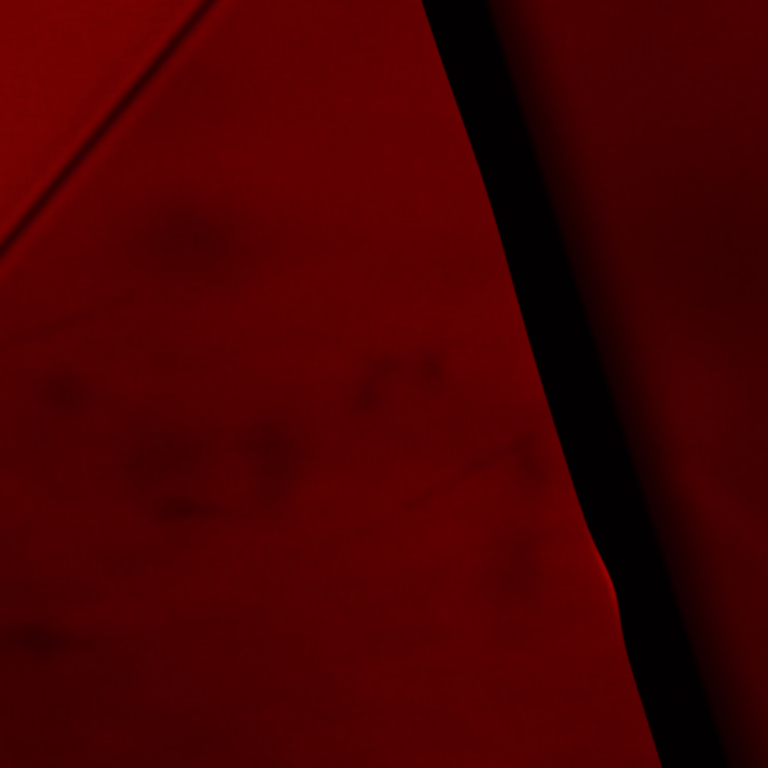
Reproduce this texture procedurally as a WebGL 2 fragment shader.

```glsl
#version 300 es
precision highp float;
// Dark red cloth: two panels parted by a slanting black gap, with a sewn fold in one corner.
// Lines give the panels and the seam; soft ellipses and value noise give stains and wear.
uniform vec2 u_resolution;
out vec4 fragColor;

const int STAIN_COUNT = 11;
// Stain centre (xy) and radii (zw), measured from the upper left.
const vec4 STAINS[STAIN_COUNT] = vec4[](
  vec4(.503, .474, .040, .023), vec4(.563, .475, .016, .025),
  vec4(.478, .520, .030, .030), vec4(.213, .600, .058, .048),
  vec4(.240, .667, .052, .014), vec4(.358, .600, .038, .065),
  vec4(.085, .510, .045, .030), vec4(.250, .310, .075, .060),
  vec4(.690, .605, .022, .040), vec4(.672, .725, .040, .055),
  vec4(.060, .833, .060, .018));

float hash(vec2 p) {
  vec3 q = fract(vec3(p.xyx) * .1031);
  q += dot(q, q.yzx + 33.33);
  return fract((q.x + q.y) * q.z);
}

float noise(vec2 p) {
  vec2 i = floor(p), f = fract(p);
  f = f * f * (3. - 2. * f);
  return mix(mix(hash(i), hash(i + vec2(1, 0)), f.x),
             mix(hash(i + vec2(0, 1)), hash(i + vec2(1, 1)), f.x), f.y);
}

float fbm(vec2 p) {
  float sum = 0., amp = .5;
  for (int i = 0; i < 4; i++) {
    sum += amp * noise(p);
    p = mat2(1.6, 1.2, -1.2, 1.6) * p + 7.3;
    amp *= .5;
  }
  return sum;
}

float bump(float x, float width) {
  return exp(-x * x / (width * width));
}

float blob(vec2 p, vec2 centre, vec2 radius) {
  vec2 q = (p - centre) / radius;
  return exp(-dot(q, q));
}

float segmentDistance(vec2 p, vec2 a, vec2 b) {
  vec2 ab = b - a;
  return length(p - a - ab * clamp(dot(p - a, ab) / dot(ab, ab), 0., 1.));
}

float stains(vec2 p) {
  vec2 warped = p + .03 * (vec2(fbm(p * 22.), fbm(p * 22. + 40.)) - .47);
  float sum = 0.;
  for (int i = 0; i < STAIN_COUNT; i++)
    sum += blob(warped, STAINS[i].xy, STAINS[i].zw);
  return min(sum, 1.3);
}

// Red level of the large panel; edge is the distance to the gap.
float mainPanel(vec2 p, float edge) {
  float red = .345 - .075 * smoothstep(.15, .85, p.y) * smoothstep(.65, .0, p.x);
  red -= .03 * smoothstep(.7, 1., p.y);
  red += .025 * blob(p, vec2(.47, .2), vec2(.2, .3));
  red += .07 * (fbm(p * vec2(5., 9.)) - .47);
  red += .045 * (fbm(p * vec2(12., 30.) + 11.) - .47) * smoothstep(.3, .6, p.y);
  red -= .065 * stains(p);
  red -= .03 * bump(segmentDistance(p, vec2(.53, .66), vec2(.69, .57)), .008);
  red -= .025 * bump(segmentDistance(p, vec2(.0, .45), vec2(.17, .39)), .010);

  // Light caught along the edge of the gap.
  float worn = bump(p.y - .74, .08) + .5 * bump(p.y - .47, .07);
  red += (.025 + .07 * worn) * exp(-edge / .028);
  red += .16 * bump(edge - .004, .004) * bump(p.y - .755, .045);
  return red;
}

// Corner flap, groove and raised lip; d is the distance from the seam.
float seam(float red, vec2 p, float d, float soft) {
  float flap = .445 + .025 * (fbm(p * 9.) - .47) - .03 * bump(d + .03, .02);
  red = mix(flap, red, smoothstep(-.008 - soft, .008 + soft, d));
  red += .055 * bump(d - .019, .011) + .03 * bump(d + .014, .006);
  return red - .20 * bump(d, .0085);
}

float sidePanel(vec2 p, float edge) {
  float red = .245 + .045 * smoothstep(.4, .0, p.y);
  red -= .035 * blob(p, vec2(.96, .34), vec2(.1, .12));
  red += .04 * blob(p, vec2(.9, .52), vec2(.06, .09));
  red += .035 * bump(segmentDistance(p, vec2(.89, .62), vec2(1.02, .73)), .025);
  red -= .03 * smoothstep(.75, 1., p.y);
  red += .035 * (fbm(p * 7. + 20.) - .47);
  return red * mix(.30, 1., smoothstep(-.008, .085, edge));
}

// Tiny lint specks on a jittered grid.
float lint(vec2 p) {
  vec2 cell = floor(p * 70.);
  vec2 centre = (cell + .25 + .5 * vec2(hash(cell), hash(cell + 9.))) / 70.;
  return step(.55, hash(cell + 31.)) * bump(length(p - centre), .0014);
}

void main() {
  vec2 p = gl_FragCoord.xy / u_resolution;
  p.y = 1. - p.y;
  float soft = 1. / min(u_resolution.x, u_resolution.y);

  // Borders of the gap and of the corner fold.
  float leftBorder = .549 + .314 * p.y + .007 * bump(p.y - .25, .15)
                   + .011 * bump(p.y - .765, .055);
  float rightBorder = .6315 + .3165 * p.y;
  float leftEdge = (leftBorder - p.x) * .954;
  float rightEdge = (p.x - rightBorder) * .953;
  float seamDistance = dot(p, vec2(.767, .642)) - .2094;

  float body = seam(mainPanel(p, max(leftEdge, 0.)), p, seamDistance, soft);
  float side = sidePanel(p, rightEdge);
  float gap = .008 + .07 * lint(p) * blob(p, vec2(.888, .87), vec2(.016, .05));

  float red = mix(gap, body, smoothstep(-soft, 2. * soft, leftEdge));
  red = mix(red, side, smoothstep(-.004 - soft, .008 + soft, rightEdge));

  // Fine woven grain.
  float grain = noise(p * vec2(260., 90.)) + noise(p * vec2(90., 260.) + 50.) - 1.;
  red *= 1. + .045 * grain;
  fragColor = vec4(red, .003 * smoothstep(.3, .5, red), .002, 1.);
}
```
